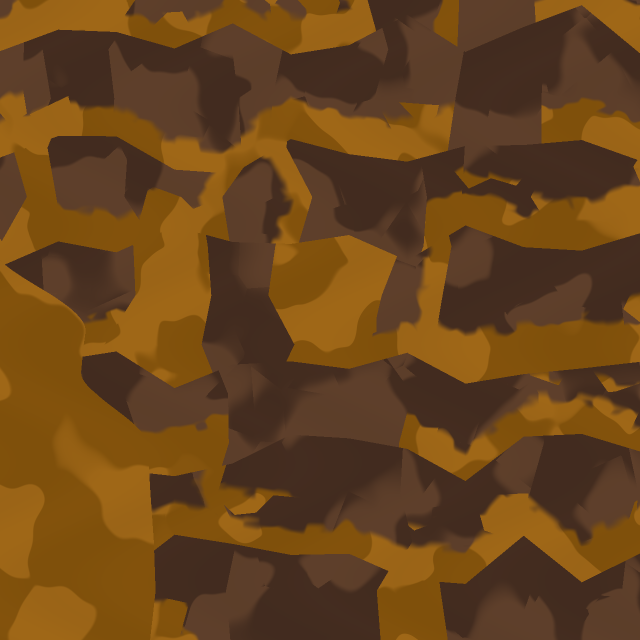
A Shadertoy shader for this texture:

```glsl
// Weathered brown blocks in crooked rows, each with a ragged gold band at its foot.
// Polyline edges cut a loose grid; smooth cellular noise paints the two-tone blotches,
// and a larger gold patch fills the lower left. Four samples smooth the edges.

const vec3 BROWN = vec3(0.365, 0.245, 0.165);
const vec3 DARK_BROWN = vec3(0.262, 0.172, 0.122);
const vec3 OCHRE = vec3(0.505, 0.318, 0.045);
const vec3 GOLD = vec3(0.615, 0.398, 0.09);

float hash(vec2 p) {
    return fract(sin(dot(p, vec2(127.1, 311.7))) * 43758.5);
}

vec2 hash2(vec2 p) {
    return vec2(hash(p), hash(p + 57.3));
}

// Random polyline, centred on zero
float zigzag(float x, float seed) {
    float i = floor(x);
    return mix(hash(vec2(i, seed)), hash(vec2(i + 1.0, seed)), x - i) - 0.5;
}

// Smooth cellular noise: random site values blended by distance
float blobs(vec2 p, float crispness) {
    vec2 base = floor(p);
    float total = 0.0, weights = 0.0;
    for (int y = -1; y <= 1; y++)
    for (int x = -1; x <= 1; x++) {
        vec2 site = base + vec2(x, y);
        vec2 d = site + hash2(site) - p;
        float w = exp(-crispness * dot(d, d));
        total += w * hash(site + 19.7);
        weights += w;
    }
    return total / weights;
}

// Identity of the nearest cellular site, for angular shards
vec2 shardId(vec2 p) {
    vec2 base = floor(p), best = base;
    float nearest = 9.0;
    for (int y = -1; y <= 1; y++)
    for (int x = -1; x <= 1; x++) {
        vec2 site = base + vec2(x, y);
        vec2 d = site + hash2(site) - p;
        if (dot(d, d) < nearest) {
            nearest = dot(d, d);
            best = site;
        }
    }
    return best;
}

vec2 ripple(vec2 p, float amount) {
    return p + amount * (sin(p.yx * vec2(41.0, 37.0)) + 0.5 * sin(p.yx * vec2(97.0, 113.0) + 2.0));
}

float crookedEdge(float i, float along, float seed) {
    return i + 0.45 * (hash(vec2(i, seed)) - 0.5) + 0.48 * zigzag(along, i + seed * 17.0);
}

// Index of the strip holding t, then the distances to its low and high edges
vec3 strip(float t, float along, float seed) {
    float i = floor(t + 0.5);
    if (t < crookedEdge(i, along, seed)) i -= 1.0;
    return vec3(i, t - crookedEdge(i, along, seed), crookedEdge(i + 1.0, along, seed) - t);
}

vec3 goldPaint(vec2 p, float scale, float bias) {
    float tone = blobs(ripple(p, 0.006) * scale, 9.0) + bias;
    return mix(OCHRE, GOLD, smoothstep(0.5, 0.57, tone));
}

vec3 brownPaint(vec2 p, vec2 id, float bias) {
    vec2 shard = hash2(shardId(p * 13.0)) - 0.5;
    vec2 q = ripple(p, 0.005) + 0.03 * shard + 3.0 * hash2(id);
    float softness = mix(0.025, 0.1, hash(id + 4.0));
    float tone = blobs(q * vec2(11.0, 9.5), 7.0) + bias;
    return mix(DARK_BROWN, BROWN, smoothstep(0.49 - softness, 0.49 + softness, tone));
}

vec3 blocks(vec2 p) {
    const float ROWS = 6.0, COLUMNS = 8.0;
    vec3 row = strip(p.y * ROWS + 0.35, p.x * 11.0, 3.0);
    vec3 column = strip(p.x * COLUMNS + 0.4 * hash(vec2(row.x, 8.0)), p.y * 13.0, 5.0);
    vec2 id = vec2(column.x, row.x);
    if (hash(id + 31.0) < 0.22) id.x -= 1.0; // joins some neighbours

    float height = row.y / (row.y + row.z);
    vec3 color = brownPaint(p, id, 0.24 * (0.5 - height));

    // Ragged band at the foot, with a few taller shards
    float ragged = 0.026 * (blobs(p * 42.0, 6.0) - 0.5);
    float shard = hash(shardId(p * 17.0) + 9.0);
    float band = mix(0.035, 0.075, hash(id + 2.0)) + 0.04 * step(0.86, shard);
    band *= step(hash(id + 12.0), 0.72);
    float soft = mix(0.003, 0.009, hash(id + 6.0));
    float mask = smoothstep(-soft, soft, band + ragged - row.y / ROWS) * step(0.01, band);

    // Upright gold strip on some right-hand sides
    float side = 0.035 + ragged - column.z / COLUMNS;
    mask = max(mask, smoothstep(-soft, soft, side) * step(hash(id + 22.0), 0.14));

    // Whole gold blocks have darker rims
    float whole = step(hash(id + 41.0), 0.1);
    float inset = min(min(row.y, row.z) / ROWS, min(column.y, column.z) / COLUMNS);
    float rim = whole * (3.5 * min(inset, 0.05) - 0.08);
    return mix(color, goldPaint(p, 15.0, 0.02 + rim), max(mask, whole));
}

vec3 scene(vec2 p) {
    float reach = 0.25 - 0.13 * smoothstep(0.3, 0.42, p.y) - 0.16 * smoothstep(0.48, 0.62, p.y);
    reach += 0.06 * zigzag(p.y * 13.0, 7.0);
    vec3 patchColor = goldPaint(p + 0.2, 8.5, -0.02);
    vec3 color = p.x < reach ? patchColor : blocks(p);
    return color * (1.0 + 0.015 * sin(p.x * 23.0 + 3.0 * sin(p.y * 17.0)));
}

void mainImage(out vec4 fragColor, in vec2 fragCoord) {
    vec3 color = vec3(0.0);
    for (int i = 0; i < 4; i++) {
        vec2 offset = vec2(i % 2, i / 2) * 0.5 - 0.25;
        color += scene((fragCoord + offset) / iResolution.xy);
    }
    fragColor = vec4(color / 4.0, 1.0);
}
```
